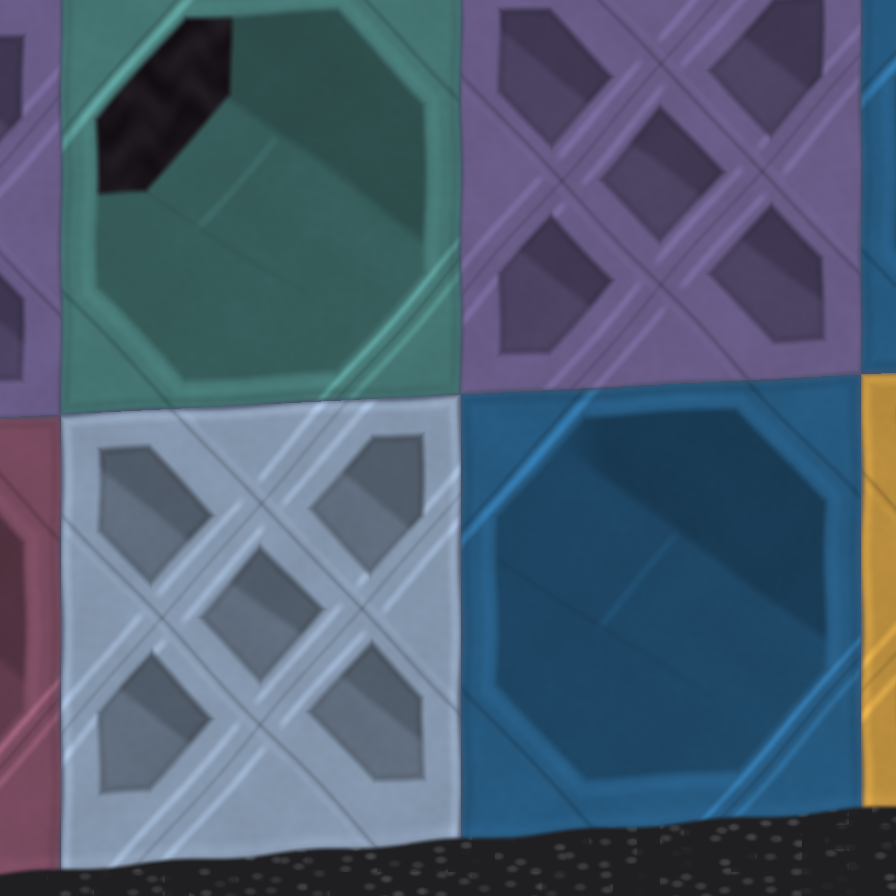
This pattern is drawn by a WebGL 1 fragment shader. Its source:

```glsl
precision mediump float;
// Painted relief tiles: woven lattices and octagonal recesses in a coloured checkerboard.
uniform vec2 u_resolution;

const vec2 PITCH = vec2(0.4465, 0.467);  // tile spacing
const vec2 ORIGIN = vec2(0.068, 0.067);  // corner of the lower full tile
const float TILT = 0.05;                 // slope of the rows
const float SOFT = 0.011;                // softness of moulded edges

float hash(vec2 p) {
  return fract(sin(dot(p, vec2(41.3, 289.1))) * 437.58);
}

float inside(float d, float blur) {
  return 1.0 - smoothstep(-blur, blur, d);
}

float stripe(float x, float width) {
  return inside(abs(x) - width, 0.012);
}

// Distance to the nearest jittered cell point
float cellular(vec2 p) {
  vec2 cell = floor(p);
  float nearest = 2.0;
  for (int j = -1; j <= 1; j++) {
    for (int i = -1; i <= 1; i++) {
      vec2 c = cell + vec2(float(i), float(j));
      vec2 jitter = vec2(hash(c), hash(c + 17.0));
      nearest = min(nearest, length(c + jitter - p));
    }
  }
  return nearest;
}

float mottle(vec2 p) {
  return sin(p.x * 17.0 + 2.0 * sin(p.y * 13.0)) * 0.5
       + sin(p.y * 31.0 + 2.0 * sin(p.x * 23.0)) * 0.3;
}

vec3 tilePaint(vec2 cell) {
  vec3 purple = vec3(0.41, 0.36, 0.53);
  vec3 green = vec3(0.27, 0.46, 0.45);
  vec3 blue = vec3(0.15, 0.35, 0.50);
  vec3 rose = vec3(0.47, 0.29, 0.37);
  vec3 grey = vec3(0.52, 0.59, 0.68);
  vec3 ochre = vec3(0.72, 0.55, 0.24);
  if (cell.y > 0.5) {
    if (cell.x > 1.5) return blue;
    return abs(cell.x) < 0.5 ? green : purple;
  }
  if (cell.x < -0.5) return rose;
  if (cell.x < 0.5) return grey;
  return cell.x < 1.5 ? blue : ochre;
}

float octagon(vec2 q) {
  vec2 a = abs(q);
  return max(max(a.x, a.y) - 0.41, (a.x + a.y - 0.60) * 0.707);
}

// Central diamond joined with four clipped corner openings
float latticeHoles(vec2 q) {
  vec2 a = abs(q);
  float diamond = (a.x + a.y - 0.155) * 0.707;
  float sides = abs(a.x - a.y - 0.045) - 0.155;
  float corner = max(max(a.x - 0.405, a.y - 0.39),
                     max(0.35 - a.x - a.y, sides) * 0.707);
  return min(diamond, corner);
}

vec3 latticeTile(vec2 q, vec3 paint) {
  float rising = q.x - q.y;
  float falling = q.x + q.y;
  float gaps = smoothstep(0.02, 0.07, abs(abs(falling) - 0.25));
  float ridge = stripe(abs(abs(rising) - 0.25) - 0.06, 0.012) * gaps;
  float groove = stripe(abs(falling) - 0.25, 0.004)
               + 0.7 * stripe(abs(rising) - 0.25, 0.004);
  float lip = stripe(abs(falling) - 0.275, 0.008);
  vec3 col = paint * (1.0 + 0.17 * ridge - 0.20 * groove + 0.05 * lip);
  // Recess floor, shaded from the upper right
  float d = latticeHoles(q);
  vec2 local = q - step(0.25, abs(q.x) + abs(q.y)) * sign(q) * vec2(0.28, 0.23);
  float shade = smoothstep(-0.015, 0.015, local.y + 0.75 * local.x - 0.02);
  vec3 floorCol = paint * (0.73 - 0.12 * shade - 0.08 * stripe(d, 0.012));
  return mix(col, floorCol, inside(d, SOFT));
}

vec3 octagonTile(vec2 q, vec3 paint, float opened) {
  float rising = q.x - q.y;
  float falling = q.x + q.y;
  float d = octagon(q);
  float ridge = stripe(rising + 0.635, 0.013) + stripe(rising - 0.625, 0.009)
              + 0.7 * stripe(rising - 0.70, 0.010);
  float groove = stripe(abs(falling) - 0.69, 0.006) + stripe(abs(rising) - 0.665, 0.003);
  vec3 col = paint * (1.0 + 0.32 * ridge - 0.17 * groove + 0.07 * stripe(d - 0.025, 0.012));
  // Sloping floor with an overhead shadow and a faint crease
  float shade = smoothstep(-0.02, 0.02, q.y + 0.71 * q.x - 0.17) * smoothstep(-0.26, -0.12, q.x);
  float crease = stripe(rising + 0.09, 0.012) * inside(abs(falling + 0.03) - 0.19, 0.03);
  float fold = stripe(q.y + 0.62 * q.x + 0.16, 0.006) * inside(q.x - 0.1, 0.1);
  vec3 floorCol = paint * (0.79 - 0.14 * shade + 0.10 * crease - 0.05 * fold + 0.05 * q.x);
  float opening = max(max(q.x + 0.075, 0.02 - q.y), (0.31 + rising) * 0.707);
  vec3 voidCol = vec3(0.10, 0.08, 0.10) + 0.035 * mottle(q * 2.0);
  floorCol = mix(floorCol, voidCol, opened * inside(opening, SOFT));
  return mix(col, floorCol, inside(d, SOFT));
}

void main() {
  vec2 p = gl_FragCoord.xy / u_resolution;
  vec2 grid = (p - vec2(0.0, TILT * p.x) - ORIGIN) / PITCH;
  vec2 cell = vec2(floor(grid.x), clamp(floor(grid.y), 0.0, 1.0));
  vec2 q = (grid - cell - 0.5) * vec2(1.0, 0.947);
  q += 0.003 * vec2(sin(p.y * 37.0), sin(p.x * 31.0));

  vec3 paint = tilePaint(cell);
  bool isOctagon = mod(cell.x + cell.y, 2.0) > 0.5;
  float opened = cell.y * (1.0 - step(0.5, abs(cell.x)));
  vec3 col = isOctagon ? octagonTile(q, paint, opened) : latticeTile(q, paint);

  // Worn rims and soft joints
  float joint = min(0.5 - abs(q.x), cell.y > 0.5 ? q.y + 0.4735 : 0.4735 - q.y);
  float worn = isOctagon ? -0.08 : 0.12 * (1.0 - cell.y);
  col *= 1.0 + worn * stripe(joint - 0.018, 0.008);
  col = mix(col, vec3(0.27, 0.31, 0.40), 0.75 * inside(joint - 0.004, 0.008));
  col *= 1.0 + 0.025 * mottle(p * 2.0) + 0.03 * (cellular(p * 70.0) - 0.5);

  // Dark speckled ground below the tilted lower edge
  float ground = p.y - 0.024 - 0.076 * p.x - 0.002 * sin(p.x * 41.0);
  float speck = inside(cellular(p * vec2(38.0, 60.0)) - 0.22, 0.14);
  vec3 earth = vec3(0.12, 0.12, 0.13) + 0.15 * speck * hash(floor(p * 38.0));
  col *= 1.0 + 0.10 * stripe(ground - 0.008, 0.003);
  gl_FragColor = vec4(mix(col, earth, inside(ground, 0.004)), 1.0);
}
```
